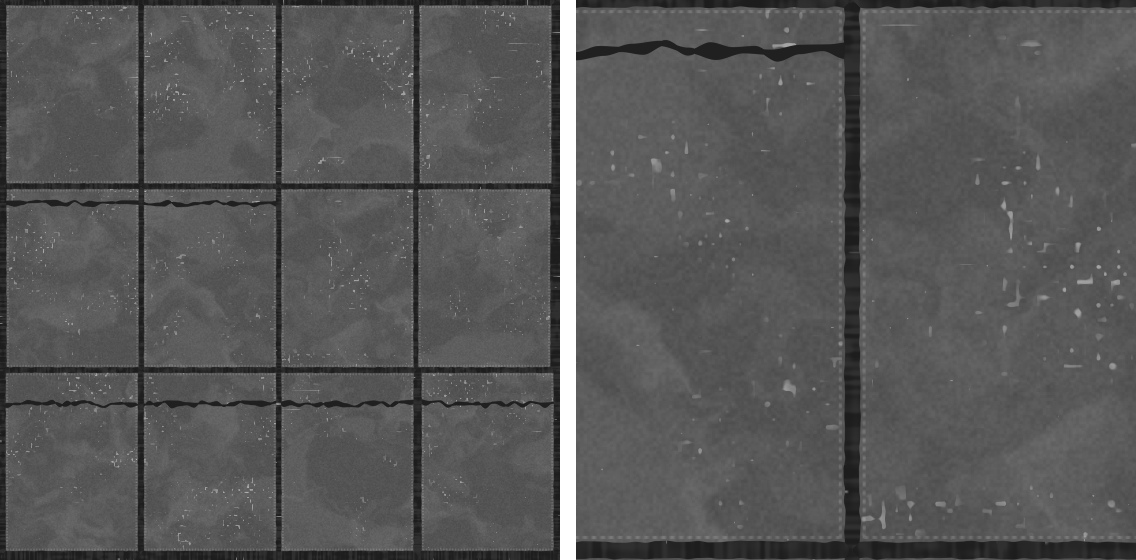
Left, the full canvas; right, a detail of the centre.
Give the GLSL for this texture, as a Shadertoy shader.

```glsl
// Worn grey panels, four across and three down, with stitched rims, dark streaked gutters and braided cracks.

float hash(vec2 p) {
    vec3 q = fract(p.xyx * vec3(0.1031, 0.1030, 0.0973));
    q += dot(q, q.yzx + 33.33);
    return fract((q.x + q.y) * q.z);
}

float noise(vec2 p) {
    vec2 i = floor(p), f = fract(p);
    f = f * f * (3.0 - 2.0 * f);
    return mix(mix(hash(i), hash(i + vec2(1, 0)), f.x),
               mix(hash(i + vec2(0, 1)), hash(i + vec2(1, 1)), f.x), f.y);
}

float fbm(vec2 p) {
    float sum = 0.0, amp = 0.53;
    for (int i = 0; i < 4; i++) {
        sum += amp * noise(p);
        p = mat2(1.6, 1.2, -1.2, 1.6) * p + 17.3;
        amp *= 0.5;
    }
    return sum;
}

// Cloudy lighter stains: lively near the top, broad and flat lower down
float stains(vec2 p, float height) {
    vec2 warp = vec2(fbm(p * 17.0), fbm(p * 17.0 + 41.0)) - 0.5;
    float mottled = fbm(p * vec2(23.0, 21.0) + warp * 2.2);
    float broad = fbm(p * vec2(10.0, 17.0) + warp * 1.6 + 63.0);
    float vein = 1.0 - abs(2.0 * fbm(p * vec2(9.0, 13.0) + warp * 1.8 + 90.0) - 1.0);
    float cloud = mix(broad, mottled, smoothstep(-0.08, 0.1, height));
    return 0.65 * smoothstep(0.42, 0.66, cloud) + 0.4 * smoothstep(0.8, 0.99, vein);
}

// Grime in the gutters, drawn across their run, with a few pale ticks
float gutter(vec2 p, bool upright) {
    vec2 s = upright ? p.yx : p;
    float streak = noise(s * vec2(360.0, 22.0));
    float shade = mix(0.115, 0.19, smoothstep(0.25, 0.8, 0.6 * streak + 0.4 * noise(s * vec2(70.0, 190.0))));
    float tick = smoothstep(0.9, 0.98, noise(s * vec2(310.0, 14.0) + 8.0));
    return shade + 0.38 * tick * smoothstep(0.52, 0.75, noise(s * vec2(35.0, 130.0) + 5.0));
}

// Two wandering strands, filled between them
float crack(vec2 p, float level, float soft) {
    float a = 0.012 * (noise(vec2(p.x * 60.0, level * 90.0)) - 0.5);
    float b = 0.012 * (noise(vec2(p.x * 75.0, level * 90.0 + 20.0)) - 0.5);
    float y = p.y - level - 0.003 * (noise(vec2(p.x * 16.0, 3.0)) - 0.5);
    float d = max(min(a, b) - y, y - max(a, b)) - 0.0016;
    return 1.0 - smoothstep(-soft, soft, d);
}

void mainImage(out vec4 fragColor, in vec2 fragCoord) {
    vec2 p = fragCoord / iResolution.xy;
    float soft = 0.7 / min(iResolution.x, iResolution.y);

    // Panel grid, slightly misaligned
    vec2 pitch = vec2(0.2461, 0.3281), corner = vec2(0.0059, 0.0111);
    vec2 id = clamp(floor((p - corner) / pitch), vec2(0), vec2(3, 2));
    vec2 local = p - corner - (id + 0.5) * pitch;
    local.x -= id.x > 2.5 ? 0.0035 * cos(2.3 * id.y) : 0.002 * (hash(id + 4.0) - 0.5);
    vec2 rim = abs(local) - vec2(0.118, 0.159);
    float edge = max(rim.x, rim.y);
    bool upright = rim.x > rim.y;
    vec2 q = local + id * vec2(3.7, 5.3) + 2.0;

    // Stained surface with fine grain
    float panel = 0.325 + 0.065 * stains(q, local.y);
    panel += 0.035 * (noise(p * 410.0) - 0.5) + 0.02 * (hash(floor(p * 512.0)) - 0.5);

    // Clustered chips, thickest toward the top, and rare scratches
    float cluster = smoothstep(0.5, 0.78, fbm(q * 19.0 + 30.0) + 0.5 * local.y);
    float chip = smoothstep(0.79, 0.93, noise(q * vec2(250.0, 220.0)));
    float stray = smoothstep(0.975, 0.995, noise(q * 190.0 + 70.0));
    float scratch = smoothstep(0.92, 0.98, noise(q * vec2(26.0, 330.0)))
                  * smoothstep(0.7, 0.82, noise(q * 16.0 + 50.0));
    panel += 0.28 * max(chip * cluster, 0.7 * stray) + 0.16 * scratch;

    // Dashed stitching just inside the rim
    float along = upright ? local.y : local.x;
    float dash = 0.5 + 0.5 * cos(6.2832 * along / 0.0052);
    float seam = 1.0 - smoothstep(0.0005, 0.0005 + 2.0 * soft, abs(edge + 0.0025));
    panel += 0.1 * seam * dash;

    // Cracks: across the whole bottom row, and the left half of the middle row
    float cracked = id.y < 0.5 ? crack(p, 0.2786, soft)
                  : id.y < 1.5 && id.x < 1.5 ? crack(p, 0.6367, soft) : 0.0;
    panel = mix(panel, 0.125, cracked);

    // Panels over the gutters, rims a little ragged
    float ragged = edge + 0.0014 * (noise(p * 160.0) - 0.5);
    float shade = mix(panel, gutter(p, upright), smoothstep(-soft, soft, ragged));
    fragColor = vec4(vec3(shade), 1.0);
}
```
